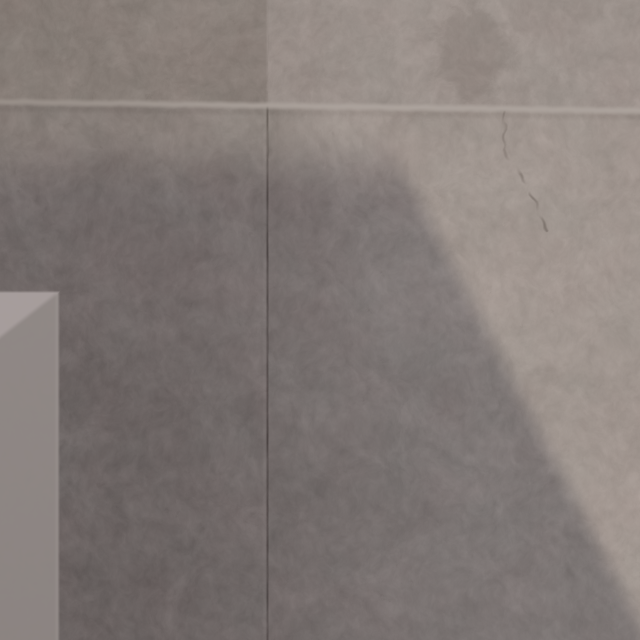
Reproduce this texture procedurally as a WebGL 2 fragment shader.

```glsl
#version 300 es
precision highp float;
// Large concrete wall tiles with pale and dark joints, a slanted shadow and a plain block.
uniform vec2 u_resolution;
out vec4 fragColor;

vec2 hashGradient(vec2 cell) {
    vec2 h = vec2(dot(cell, vec2(127.1, 311.7)), dot(cell, vec2(269.5, 183.3)));
    return fract(sin(h) * 43758.55) * 2.0 - 1.0;
}

float gradientNoise(vec2 p) {
    vec2 i = floor(p), f = fract(p);
    vec2 u = f * f * f * (f * (f * 6.0 - 15.0) + 10.0);
    float a = dot(hashGradient(i), f);
    float b = dot(hashGradient(i + vec2(1, 0)), f - vec2(1, 0));
    float c = dot(hashGradient(i + vec2(0, 1)), f - vec2(0, 1));
    float d = dot(hashGradient(i + vec2(1, 1)), f - vec2(1, 1));
    return mix(mix(a, b, u.x), mix(c, d, u.x), u.y);
}

float fbm(vec2 p) {
    float sum = 0.0, amplitude = 0.6;
    for (int i = 0; i < 5; i++) {
        sum += amplitude * gradientNoise(p);
        p = mat2(1.6, 1.2, -1.2, 1.6) * p + 7.3;
        amplitude *= 0.6;
    }
    return sum;
}

float segmentDistance(vec2 p, vec2 a, vec2 b) {
    vec2 ab = b - a;
    return length(p - a - ab * clamp(dot(p - a, ab) / dot(ab, ab), 0.0, 1.0));
}

// Soft line profile: one at the centre, zero beyond the width.
float line(float d, float width) {
    return 1.0 - smoothstep(0.0, width, abs(d));
}

void main() {
    vec2 p = gl_FragCoord.xy / u_resolution;
    float pixel = 1.0 / min(u_resolution.x, u_resolution.y);

    // Two columns and two rows; the horizontal joint falls slightly to the right.
    float jointX = p.x - 0.418;
    float jointY = p.y - (0.841 - 0.014 * p.x);
    float rightTile = smoothstep(-0.004, 0.004, jointX);
    float upperTile = smoothstep(-0.003, 0.003, jointY);
    vec2 tile = vec2(step(0.0, jointX), step(0.0, jointY));

    // Cloudy mottling, different on each tile, with finer speckle and pits.
    vec2 q = p + tile * vec2(3.7, 5.9);
    vec2 warp = vec2(fbm(q * 6.0), fbm(q * 6.0 + 19.0));
    float clouds = fbm(q * 6.5 + warp * 0.8);
    float blotches = fbm(q * 24.0 + warp);
    float speckle = fbm(q * vec2(65.0, 52.0) + 2.0 * warp);
    float pits = smoothstep(0.2, 0.55, fbm(q * 42.0 + 4.0)) * smoothstep(-0.1, 0.25, clouds);

    // Lit wall, brighter to the right.
    vec3 lit = mix(vec3(0.515, 0.48, 0.46), vec3(0.625, 0.585, 0.56), smoothstep(0.1, 0.68, p.x));
    lit = mix(lit, vec3(0.525, 0.488, 0.463), 0.8 * upperTile * (1.0 - rightTile));
    lit = mix(lit, vec3(0.6, 0.562, 0.54), 0.7 * upperTile * rightTile);

    // Shadow with a wide blurred top and a softer slanted side.
    vec3 shade = mix(vec3(0.43, 0.4, 0.395), vec3(0.505, 0.478, 0.472), smoothstep(0.2, 0.85, p.x));
    shade *= 0.97 + 0.06 * smoothstep(0.1, 0.7, p.y);
    float side = (0.625 + 0.523 * (0.746 - p.y) - p.x) * 0.886;
    float shadow = smoothstep(-0.02, 0.024, side);
    shadow *= 1.0 - smoothstep(0.68, 0.81, p.y + 0.02 * warp.x);
    vec3 color = mix(lit, shade, shadow);

    // Surface wear.
    color += vec3(1.0, 0.97, 0.97) * (0.05 * clouds + 0.055 * blotches + 0.045 * speckle);
    color += vec3(0.012, -0.004, -0.002) * fbm(q * 8.0 + 31.0);
    color -= 0.035 * pits;

    // Faint patchy stain on the upper right tile.
    vec2 stainPoint = (p - vec2(0.738, 0.922)) * vec2(1.0, 0.85);
    float stainEdge = length(stainPoint) + 0.04 * blotches + 0.03 * warp.y;
    float stain = (1.0 - smoothstep(0.04, 0.072, stainEdge)) * upperTile;
    color -= stain * (0.045 + 0.05 * blotches);

    // Thin broken crack running down from the horizontal joint.
    vec2 c = p + 0.009 * vec2(gradientNoise(p * 55.0), gradientNoise(p * 55.0 + 9.0));
    float crack = segmentDistance(c, vec2(0.788, 0.83), vec2(0.787, 0.766));
    crack = min(crack, segmentDistance(c, vec2(0.787, 0.766), vec2(0.823, 0.714)));
    crack = min(crack, segmentDistance(c, vec2(0.823, 0.714), vec2(0.855, 0.64)));
    float crackFade = smoothstep(-0.35, 0.35, gradientNoise(p * 38.0));
    color -= 0.13 * crackFade * line(crack, 0.004) * (1.0 - upperTile);

    // Grime beside the vertical joint, then the thin uneven joint itself.
    float lowerTile = 1.0 - upperTile;
    float grime = exp(-abs(jointX - 0.015) * 30.0) * smoothstep(0.45, 0.8, p.y);
    color -= lowerTile * grime * (0.025 + 0.06 * max(blotches, 0.0));
    float seam = line(jointX, 0.0024 + 0.4 * pixel) * lowerTile;
    color -= seam * (0.105 + 0.08 * gradientNoise(vec2(3.3, p.y * 24.0)));
    color += 0.015 * line(jointX + 0.005, 0.004) * lowerTile;

    // Pale horizontal joint with a soft darker lower lip.
    color -= 0.025 * line(jointY + 0.010, 0.009);
    vec3 grout = mix(vec3(0.6, 0.565, 0.54), vec3(0.675, 0.64, 0.615), smoothstep(0.0, 0.6, p.x));
    color = mix(color, grout, 0.9 * line(jointY + 0.002 * gradientNoise(p * 40.0), 0.0085));

    // Plain block at the lower left, with a lighter bevelled top.
    vec2 blockEdge = p - vec2(0.092, 0.544);
    float block = 1.0 - smoothstep(-0.003, 0.003, max(blockEdge.x, blockEdge.y));
    float bevel = smoothstep(-0.006, 0.006, p.y - 0.473 - 0.772 * p.x);
    vec3 front = vec3(0.555, 0.525, 0.515) + 0.03 * (p.y - 0.25);
    vec3 blockColor = mix(front, vec3(0.65, 0.615, 0.61), bevel);
    blockColor += 0.02 * line(blockEdge.x + 0.003, 0.005);
    color = mix(color, blockColor + 0.004 * speckle, block);

    fragColor = vec4(color, 1.0);
}
```
